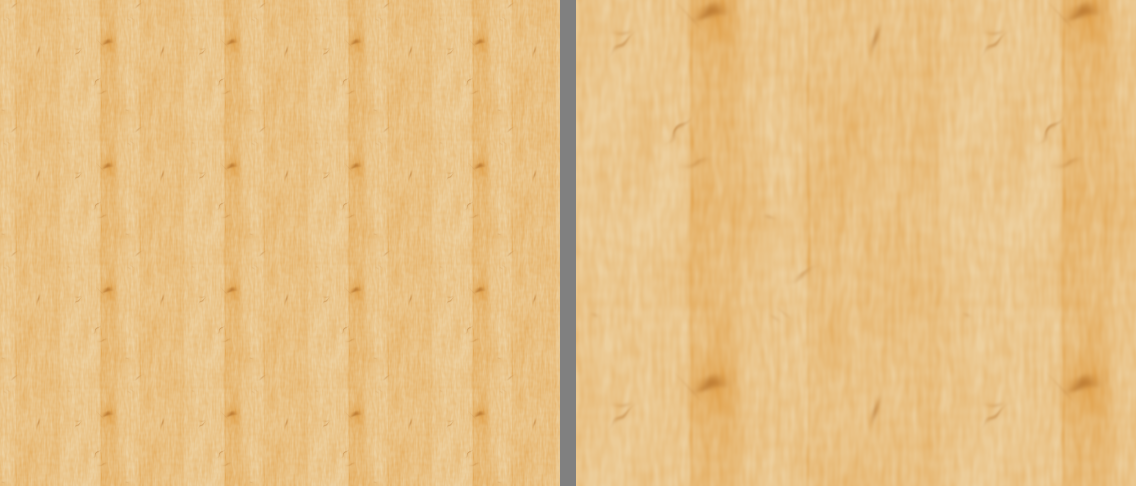
Left, the full canvas; right, a detail of the centre.
Reproduce this texture procedurally as a Shadertoy shader.

```glsl
const float TILES_ACROSS = 4.515;
const vec3 PALE_WOOD = vec3(0.926, 0.80, 0.595);
const vec3 DEEP_WOOD = vec3(0.892, 0.66, 0.34);
const vec3 KNOT_BROWN = vec3(0.72, 0.46, 0.18);

// Each strip: left edge, tone (0 pale, 1 deep), edge softness
const int STRIP_COUNT = 7;
const vec3 STRIPS[STRIP_COUNT] = vec3[](
    vec3(0.012, 0.18, 0.012), vec3(0.129, 0.37, 0.005),
    vec3(0.250, 0.33, 0.020), vec3(0.360, 0.38, 0.030),
    vec3(0.482, 0.16, 0.010), vec3(0.812, 0.53, 0.006),
    vec3(0.945, 0.28, 0.020));

const float BLOTCH_AMOUNT = 0.22;
const float STREAK_AMOUNT = 0.22;
const float GRAIN_AMOUNT = 0.24;
const float FIBER_AMOUNT = 0.26;
const float RIPPLE_AMOUNT = 0.13;
const float SEAM_AMOUNT = 0.36;

const vec2 MAIN_KNOT = vec2(0.867, 0.340);
const vec2 BARK_SLIT = vec2(0.310, 0.410);
const int FLECK_COUNT = 10;
const vec3 FLECK_COLUMNS = vec3(0.075, 0.610, 0.770);

float hash(vec2 p) {
    vec3 q = fract(vec3(p.xyx) * 0.1031);
    q += dot(q, q.yzx + 33.33);
    return fract((q.x + q.y) * q.z);
}

float cornerSlope(vec2 cell, vec2 offset, vec2 period, float seed) {
    float angle = 6.28319 * hash(mod(cell, period) + seed);
    return dot(vec2(cos(angle), sin(angle)), offset);
}

// Gradient noise that wraps over one tile
float tiledNoise(vec2 uv, vec2 period, float seed) {
    vec2 p = uv * period, i = floor(p), f = p - i;
    vec2 u = f * f * f * (f * (f * 6.0 - 15.0) + 10.0);
    vec2 e = vec2(1, 0);
    return mix(
        mix(cornerSlope(i, f, period, seed),
            cornerSlope(i + e, f - e, period, seed), u.x),
        mix(cornerSlope(i + e.yx, f - e.yx, period, seed),
            cornerSlope(i + 1.0, f - 1.0, period, seed), u.x), u.y);
}

// Shortest offset between two points on the wrapping tile
vec2 wrapOffset(vec2 uv, vec2 center) {
    return fract(uv - center + 0.5) - 0.5;
}

float softSpot(vec2 offset, vec2 radius) {
    vec2 q = offset / radius;
    return exp(-dot(q, q));
}

float stripTone(float x) {
    float tone = STRIPS[STRIP_COUNT - 1].y;
    for (int i = 0; i < STRIP_COUNT; i++) {
        vec3 s = STRIPS[i];
        tone = mix(tone, s.y, smoothstep(s.x - s.z, s.x + s.z, x));
    }
    return tone;
}

// Small marks of mixed slant, scattered around three columns
float fleckMask(vec2 uv) {
    float mask = 0.0;
    for (int i = 0; i < FLECK_COUNT; i++) {
        float n = float(i);
        float r = hash(vec2(n, 7.3)), s = hash(vec2(n, 19.7));
        float y = hash(vec2(n * 3.1, 43.9));
        vec2 d = wrapOffset(uv, vec2(FLECK_COLUMNS[i % 3] + 0.12 * (r - 0.5), y));
        d.y += d.x * (s - 0.5) * 2.5;
        mask += softSpot(d, vec2(0.010 + 0.018 * r, 0.007)) * (0.1 + 0.4 * s * s);
    }
    return mask;
}

void mainImage(out vec4 fragColor, in vec2 fragCoord) {
    // Tiles start at the upper left corner
    vec2 fromTop = vec2(fragCoord.x, iResolution.y - fragCoord.y);
    vec2 uv = fract(fromTop / iResolution.x * TILES_ACROSS);

    // Strips with slightly wandering edges
    float x = uv.x + 0.008 * tiledNoise(uv, vec2(2, 4), 3.0);
    float tone = stripTone(x);

    // Broad stains, long streaks, fine fibers and cross ripples
    vec2 grainUv = vec2(x, uv.y);
    tone += BLOTCH_AMOUNT * tiledNoise(uv, vec2(7, 4), 11.0);
    tone += STREAK_AMOUNT * tiledNoise(grainUv, vec2(26, 2), 23.0);
    tone += GRAIN_AMOUNT * tiledNoise(grainUv, vec2(52, 7), 41.0);
    tone += FIBER_AMOUNT * tiledNoise(grainUv, vec2(74, 19), 83.0);
    tone += RIPPLE_AMOUNT * tiledNoise(uv, vec2(15, 37), 57.0);

    // Thin broken lines along the main joints
    float wear = 0.6 + tiledNoise(uv, vec2(3, 9), 71.0);
    float seams = softSpot(vec2(x - STRIPS[1].x, 0), vec2(0.006, 1))
                + softSpot(vec2(x - STRIPS[5].x, 0), vec2(0.007, 1));
    tone += SEAM_AMOUNT * wear * seams;

    // Knot with an amber halo, and a narrow upright slit
    vec2 knot = wrapOffset(uv, MAIN_KNOT);
    knot.y += 0.25 * knot.x + 0.02 * tiledNoise(uv, vec2(18, 24), 91.0);
    tone += 0.36 * softSpot(knot, vec2(0.055, 0.075));
    vec2 slit = wrapOffset(uv, BARK_SLIT);
    slit.x += 0.3 * slit.y;
    float marks = 0.75 * softSpot(knot, vec2(0.035, 0.014))
                + 0.50 * softSpot(slit, vec2(0.008, 0.028))
                + fleckMask(uv + 0.012 * tiledNoise(uv, vec2(20, 20), 97.0));

    vec3 color = mix(PALE_WOOD, DEEP_WOOD, clamp(tone, -0.1, 1.1));
    fragColor = vec4(mix(color, KNOT_BROWN, clamp(marks, 0.0, 0.8)), 1.0);
}
```
